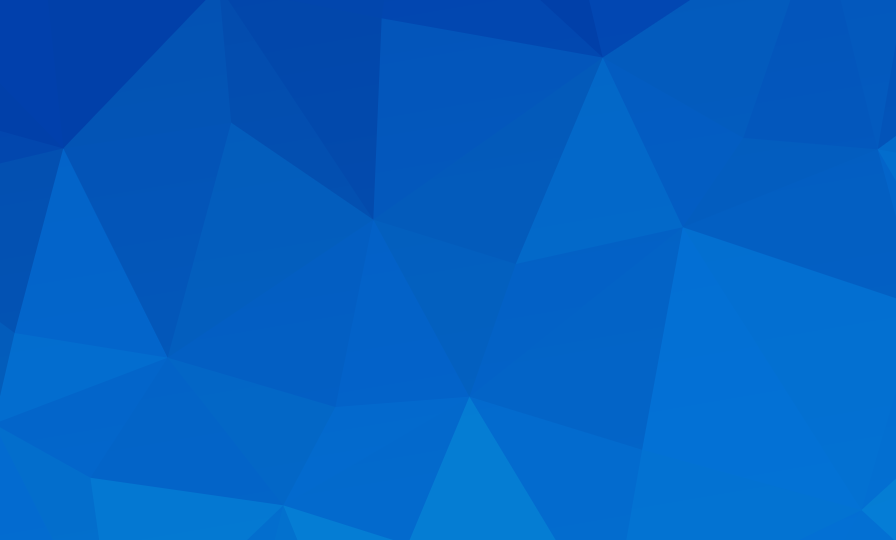
A Shadertoy shader for this background:

```glsl
// Low-poly backdrop: large flat blue facets, dark at the top left and bright
// at the lower right. A jittered grid is cut along alternating diagonals, so
// fans of triangles meet at every other vertex; each facet gets its own tone.

const float DENSITY = 3.15;            // grid cells per canvas height
const float JITTER  = 0.34;            // below 0.353 no triangle can flip
const float TILT    = 0.21;            // grid rotation in radians
const vec2  OFFSET  = vec2(7.35, 4.6); // selects a part of the endless mesh

vec2 hash22(vec2 p) {
    vec3 q = fract(vec3(p.xyx) * vec3(0.1031, 0.1030, 0.0973));
    q += dot(q, q.yzx + 33.33);
    return fract((q.xx + q.yz) * q.zy);
}

mat2 rotation(float angle) {
    float c = cos(angle), s = sin(angle);
    return mat2(c, s, -s, c);
}

// Grid corner moved to a random point of a small disc
vec2 meshVertex(vec2 id) {
    vec2 h = hash22(id + 19.0);
    float angle = 6.28318 * h.x;
    return id + JITTER * sqrt(h.y) * vec2(cos(angle), sin(angle));
}

// Distance to the line a-b, positive on its left
float leftOfEdge(vec2 p, vec2 a, vec2 b) {
    vec2 e = normalize(b - a);
    return dot(p - a, vec2(-e.y, e.x));
}

// Antialiased coverage of a counter-clockwise triangle
float triangleMask(vec2 p, vec2 a, vec2 b, vec2 c, float softness) {
    float d = min(leftOfEdge(p, a, b), min(leftOfEdge(p, b, c), leftOfEdge(p, c, a)));
    return clamp(0.5 + d / softness, 0.0, 1.0);
}

float ramp(float lo, float hi, float x) {
    return clamp((x - lo) / (hi - lo), 0.0, 1.0);
}

// Blues from deep to bright
vec3 bluePalette(float tone) {
    vec3 col = vec3(0.005, 0.25, 0.67);
    col = mix(col, vec3(0.01, 0.29, 0.69), ramp(0.00, 0.10, tone));
    col = mix(col, vec3(0.01, 0.35, 0.73), ramp(0.10, 0.26, tone));
    col = mix(col, vec3(0.01, 0.40, 0.79), ramp(0.26, 0.54, tone));
    col = mix(col, vec3(0.01, 0.44, 0.82), ramp(0.54, 0.80, tone));
    return mix(col, vec3(0.02, 0.49, 0.83), ramp(0.80, 1.00, tone));
}

// Facet colour: canvas-wide light, a faint inner gradient and random variation
vec3 facetColor(vec2 center, vec2 p, vec2 seed, float aspect) {
    vec2 pos = mix(center, p, 0.15);
    vec2 h = hash22(seed);
    float light = 0.05 + 0.70 * (1.0 - pos.y) + 0.20 * pos.x / aspect;
    vec3 col = bluePalette(light + 0.38 * (h.x - 0.5));
    col.b += 0.03 * (h.y - 0.5);
    return col;
}

// Adds one triangle to the weighted colour sum (rgb = colour, a = weight)
void addFacet(inout vec4 sum, vec2 g, vec2 a, vec2 b, vec2 c,
              vec2 seed, mat2 tilt, float aspect, float softness) {
    float mask = triangleMask(g, a, b, c, softness);
    vec2 center = ((a + b + c) / 3.0 - OFFSET) * tilt / DENSITY;
    vec2 p = (g - OFFSET) * tilt / DENSITY;
    sum += mask * vec4(facetColor(center, p, seed, aspect), 1.0);
}

void mainImage(out vec4 fragColor, in vec2 fragCoord) {
    float aspect = iResolution.x / iResolution.y;
    mat2 tilt = rotation(TILT);
    vec2 g = tilt * (fragCoord / iResolution.y) * DENSITY + OFFSET;
    float softness = DENSITY / iResolution.y;

    // Jittered cells can reach into their neighbours, so visit all nine
    vec4 sum = vec4(0.0);
    for (int j = -1; j <= 1; j++)
    for (int i = -1; i <= 1; i++) {
        vec2 id = floor(g) + vec2(i, j);
        vec2 a = meshVertex(id);
        vec2 b = meshVertex(id + vec2(1.0, 0.0));
        vec2 c = meshVertex(id + vec2(1.0, 1.0));
        vec2 d = meshVertex(id + vec2(0.0, 1.0));
        vec2 seed = id * 2.0 + 71.0;
        bool rising = mod(id.x + id.y, 2.0) < 0.5;

        // The diagonal runs a-c in even cells and b-d in odd ones
        addFacet(sum, g, a, b, rising ? c : d, seed, tilt, aspect, softness);
        addFacet(sum, g, rising ? a : b, c, d, seed + 1.0, tilt, aspect, softness);
    }
    fragColor = vec4(sum.rgb / sum.a, 1.0);
}
```
